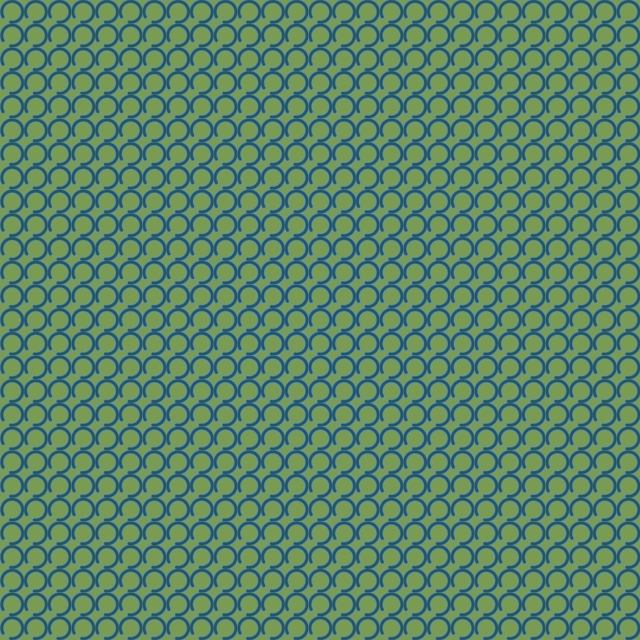
Write a Shadertoy shader that draws this pattern.

```glsl
// A 27 by 27 grid of blue open rings on leaf green, each with a gap at lower left.
// An arc distance field gives a crisp tone layer and a softer hue layer, so that
// blue bleeds gently into the green around every stroke.

const float REPEATS = 27.0;
const float PI = 3.14159265;
const float RING_RADIUS = 0.44;      // in cells
const float HALF_STROKE = 0.063;
const float GAP_ANGLE = 4.1;         // direction of the opening
const float GAP_HALF_WIDTH = 0.46;
const vec2 RING_CENTRE = vec2(0.515, 0.5);
const vec3 LEAF_GREEN = vec3(0.48, 0.61, 0.32);
const vec3 DEEP_BLUE = vec3(0.09, 0.32, 0.60);

float luma(vec3 colour) {
    return dot(colour, vec3(0.299, 0.587, 0.114));
}

// Distance to the centre line of a circle opened around gapAngle.
float openRing(vec2 p, float radius, float gapAngle, float gapHalf) {
    vec2 axis = vec2(cos(gapAngle), sin(gapAngle));
    vec2 q = vec2(dot(p, axis), abs(dot(p, vec2(-axis.y, axis.x))));
    vec2 tip = radius * vec2(cos(gapHalf), sin(gapHalf));
    bool insideGap = atan(q.y, q.x) < gapHalf;
    return insideGap ? length(q - tip) : abs(length(q) - radius);
}

// Nearest ring, including neighbours whose strokes cross the cell border.
float ringGrid(vec2 grid) {
    vec2 local = fract(grid) - RING_CENTRE;
    float nearest = 1.0;
    for (int y = -1; y <= 1; y++) {
        for (int x = -1; x <= 1; x++) {
            vec2 p = local - vec2(x, y);
            nearest = min(nearest, openRing(p, RING_RADIUS, GAP_ANGLE, GAP_HALF_WIDTH));
        }
    }
    return nearest;
}

// Hue spread of the stroke, falling off smoothly with distance.
float hueBleed(float dist, float strength, float spread) {
    float t = dist / spread;
    return strength * exp(-t * t);
}

void mainImage(out vec4 fragColor, in vec2 fragCoord) {
    vec2 uv = fragCoord / iResolution.y;
    float pixel = REPEATS / iResolution.y;
    float dist = ringGrid(uv * REPEATS);

    // Crisp stroke for tone
    float softness = max(pixel, 0.05) * 0.75;
    float stroke = 1.0 - smoothstep(-softness, softness, dist - HALF_STROKE);

    // Softer stroke for hue, slightly stronger toward the middle
    vec2 wave = sin(PI * clamp(uv, 0.0, 1.0));
    float strength = mix(0.66, 0.74, wave.x * wave.y);
    float hue = hueBleed(dist, strength, 0.115);

    vec3 colour = mix(LEAF_GREEN, DEEP_BLUE, hue);
    colour += (luma(DEEP_BLUE) - luma(LEAF_GREEN)) * (stroke - hue);
    fragColor = vec4(clamp(colour, 0.0, 1.0), 1.0);
}
```
